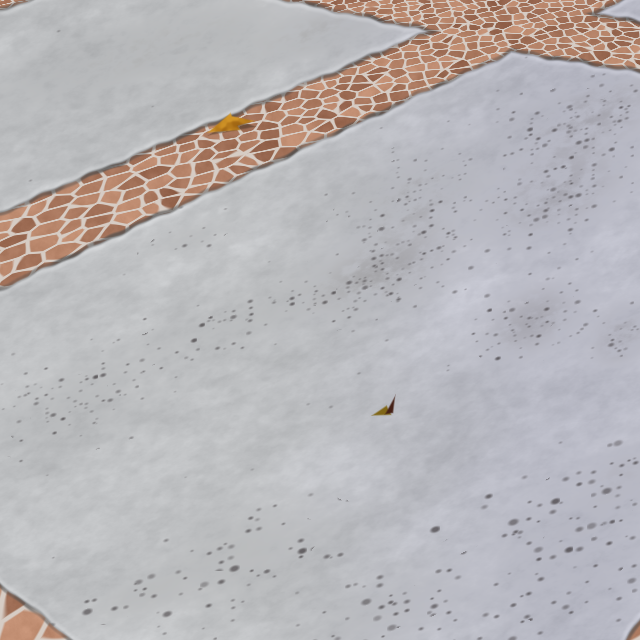
This texture is drawn by a WebGL 1 fragment shader. Its source:

```glsl
precision highp float;
// Weathered concrete slabs divided by a band of terracotta mosaic, with two fallen leaves.
uniform vec2 u_resolution;

#define HORIZON 1.5
#define STONE_SCALE vec2(23.0, 38.0)
#define GROUT_WIDTH 0.13
#define SPECK_STRENGTH 0.75
#define STAIN_STRENGTH 0.13
#define CLOUD_STRENGTH 0.13
#define CONCRETE_WARM vec3(0.745, 0.752, 0.760)
#define CONCRETE_COOL vec3(0.735, 0.740, 0.785)
#define STONE_DARK vec3(0.57, 0.38, 0.29)
#define STONE_LIGHT vec3(0.77, 0.57, 0.46)
#define GROUT vec3(0.84, 0.80, 0.77)
#define SEAM vec3(0.30, 0.30, 0.30)

vec2 hash2(vec2 c) {
  return fract(sin(vec2(dot(c, vec2(127.1, 311.7)), dot(c, vec2(269.5, 183.3)))) * 43758.5);
}

// Signed distance to the line a-b, positive on its left.
float side(vec2 p, vec2 a, vec2 b) {
  vec2 d = normalize(b - a), q = p - a;
  return d.x * q.y - d.y * q.x;
}

float triangle(vec2 p, vec2 a, vec2 b, vec2 c) {
  return min(side(p, a, b), min(side(p, b, c), side(p, c, a)));
}

// Cellular noise softened by blending neighbouring cell values.
float softCells(vec2 p) {
  vec2 cell = floor(p), f = fract(p);
  float sum = 0.0, weight = 0.0;
  for (int j = -1; j <= 1; j++) for (int i = -1; i <= 1; i++) {
    vec2 o = vec2(float(i), float(j)), h = hash2(cell + o);
    vec2 d = o + 0.2 + 0.6 * h - f;
    float w = exp(-4.5 * dot(d, d));
    sum += w * fract(h.x * 7.3 + h.y * 3.1);
    weight += w;
  }
  return sum / weight;
}

float clouds(vec2 p) {
  float sum = 0.0, amp = 0.5;
  for (int i = 0; i < 5; i++) {
    sum += amp * softCells(p);
    p = mat2(1.6, 1.1, -1.1, 1.6) * p + 7.3;
    amp *= 0.58;
  }
  return sum / 1.11;
}

vec3 mosaic(vec2 p) {
  float w = 1.0 / (HORIZON - p.y);
  vec2 g = vec2((p.x - 0.5) * w, w - 0.22 * p.x * w) * STONE_SCALE;
  vec2 cell = floor(g), f = fract(g), id = vec2(0.0);
  float near = 9.0, second = 9.0;
  for (int j = -1; j <= 1; j++) for (int i = -1; i <= 1; i++) {
    vec2 o = vec2(float(i), float(j)), h = hash2(cell + o);
    float d = length(o + 0.1 + 0.8 * h - f);
    if (d < near) { second = near; near = d; id = h; }
    else second = min(second, d);
  }
  vec3 stone = mix(STONE_DARK, STONE_LIGHT, id.x) + 0.10 * (clouds(p * 60.0) - 0.5);
  return mix(GROUT, stone, smoothstep(GROUT_WIDTH - 0.06, GROUT_WIDTH + 0.09, second - near));
}

// Soft oval patch, tilted along the slab.
float patchAt(vec2 p, vec2 centre, vec2 radius) {
  vec2 d = p - centre;
  d.y -= 0.3 * d.x;
  d /= radius;
  return exp(-dot(d, d));
}

float specks(vec2 p, float scale, float density) {
  vec2 q = vec2(p.x, p.y * 1.25 - 0.3 * p.x) * scale, cell = floor(q);
  vec2 h = hash2(cell + scale), k = hash2(cell + 31.7);
  vec2 d = fract(q) - 0.3 - 0.4 * h;
  float radius = mix(0.12, 0.30, k.x * k.x);
  float edge = 0.08 + scale / u_resolution.y;
  float dot1 = 1.0 - smoothstep(radius - edge, radius + edge, length(d * vec2(0.85, 1.1)));
  return dot1 * step(k.y, density) * (0.45 + 0.55 * h.x);
}

vec3 concrete(vec2 p) {
  float cloud = clouds(vec2(p.x * 5.0, p.y * 9.0 - p.x * 3.0));
  float grain = clouds(vec2(p.x * 45.0, p.y * 75.0 - p.x * 20.0));
  vec3 col = mix(CONCRETE_WARM, CONCRETE_COOL, smoothstep(0.35, 0.9, p.x + 0.15 * (cloud - 0.5)));
  col += CLOUD_STRENGTH * (cloud - 0.48) + 0.09 * (grain - 0.5);

  // Brown-grey stains and the zones where pits gather.
  float upper = patchAt(p, vec2(0.64, 0.69), vec2(0.08, 0.05)) + patchAt(p, vec2(0.87, 0.70), vec2(0.10, 0.06))
    + patchAt(p, vec2(0.83, 0.50), vec2(0.07, 0.05)) + patchAt(p, vec2(0.60, 0.58), vec2(0.10, 0.05))
    + patchAt(p, vec2(0.92, 0.82), vec2(0.12, 0.05)) + patchAt(p, vec2(0.97, 0.475), vec2(0.04, 0.04));
  float lower = patchAt(p, vec2(0.90, 0.15), vec2(0.14, 0.13)) + patchAt(p, vec2(0.97, 0.26), vec2(0.05, 0.04))
    + patchAt(p, vec2(0.40, 0.14), vec2(0.13, 0.07)) + patchAt(p, vec2(0.22, 0.07), vec2(0.08, 0.03))
    + patchAt(p, vec2(0.62, 0.05), vec2(0.12, 0.05));
  float middle = patchAt(p, vec2(0.42, 0.51), vec2(0.20, 0.035)) + patchAt(p, vec2(0.12, 0.37), vec2(0.12, 0.06))
    + patchAt(p, vec2(0.30, 0.63), vec2(0.06, 0.02));
  float far = patchAt(p, vec2(0.22, 0.92), vec2(0.20, 0.04)) + patchAt(p, vec2(0.50, 0.95), vec2(0.10, 0.03));
  float stain = (upper + 0.7 * far + 0.35 * lower + 0.25 * middle) * smoothstep(0.35, 0.7, 0.5 * (cloud + grain));
  col -= STAIN_STRENGTH * stain * vec3(0.95, 1.0, 1.08);

  float pits = max(specks(p, 48.0, 0.26 * lower), specks(p, 78.0, 0.22 * middle + 0.20 * upper + 0.12 * lower));
  pits = max(pits, 0.6 * specks(p, 115.0, 0.22 * upper + 0.10 * middle + 0.01));
  return mix(col, vec3(0.27, 0.25, 0.26), SPECK_STRENGTH * pits);
}

void main() {
  vec2 p = gl_FragCoord.xy / u_resolution;
  float aa = 1.2 / u_resolution.y;
  vec2 e = p + 0.0015 * vec2(sin(p.y * 90.0), sin(p.x * 75.0) + 0.6 * sin(p.x * 171.0));

  // Slab outlines, positive inside.
  float left = min(side(e, vec2(0.0, 0.668), vec2(0.67, 0.951)), side(e, vec2(0.67, 0.951), vec2(0.449, 1.0)));
  left = min(left, side(e, vec2(0.05, 1.0), vec2(0.0, 0.985)));
  float front = min(side(e, vec2(0.80, 0.919), vec2(0.0, 0.548)), side(e, vec2(1.0, 0.887), vec2(0.80, 0.919)));
  front = min(front, min(side(e, vec2(0.0, 0.088), vec2(0.113, 0.0)), side(e, vec2(0.98, 0.0), vec2(1.0, 0.03))));
  float corner = min(side(e, vec2(0.931, 0.98), vec2(1.0, 0.965)), side(e, vec2(0.975, 1.0), vec2(0.931, 0.98)));
  float slab = max(max(left, front), corner);

  vec3 col = mix(mosaic(p), concrete(p), smoothstep(-aa, aa, slab));
  float seam = 1.0 - smoothstep(0.0008, 0.0035 + aa, abs(slab + 0.0015));
  col = mix(col, SEAM, seam * (0.25 + 0.6 * softCells(p * 40.0)));
  col += 0.05 * smoothstep(0.002, 0.005, slab) * (1.0 - smoothstep(0.005, 0.012, slab));

  // Golden leaf with its shadow, then the small curled leaf.
  vec2 s = p + vec2(-0.002, 0.004);
  float shade = triangle(s, vec2(0.325, 0.793), vec2(0.397, 0.806), vec2(0.360, 0.820));
  col = mix(col, vec3(0.30, 0.22, 0.16), 0.6 * smoothstep(-0.002, 0.002, shade));
  float leaf = max(triangle(p, vec2(0.325, 0.793), vec2(0.375, 0.797), vec2(0.360, 0.823)),
    triangle(p, vec2(0.350, 0.797), vec2(0.397, 0.811), vec2(0.360, 0.819)));
  vec3 gold = mix(vec3(0.62, 0.39, 0.07), vec3(0.86, 0.62, 0.17), softCells(p * 110.0));
  col = mix(col, gold, smoothstep(-aa, aa, leaf));
  float wing = triangle(p, vec2(0.582, 0.351), vec2(0.611, 0.352), vec2(0.604, 0.366));
  float curl = triangle(p, vec2(0.602, 0.353), vec2(0.614, 0.355), vec2(0.617, 0.380));
  col = mix(col, vec3(0.50, 0.40, 0.09), smoothstep(-aa, aa, wing));
  col = mix(col, vec3(0.27, 0.13, 0.09), smoothstep(-aa, aa, curl));

  gl_FragColor = vec4(clamp(col, 0.0, 1.0), 1.0);
}
```
